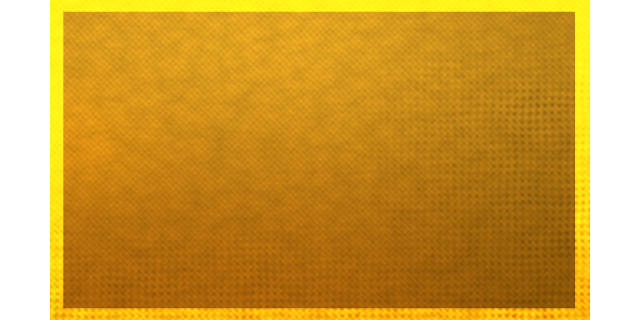
Reproduce this texture procedurally as a Shadertoy shader.

```glsl
// A golden woven cloth panel inside a bright yellow frame, on white.
// Smooth gradients and glows set the colour; crossed sine threads,
// a coarse square weave and layered cellular noise give the fabric grain.

#define CARD_HALF vec2(0.8438, 0.52)
#define PANEL_HALF vec2(0.7995, 0.4635)
#define PANEL_CENTER_X 0.9975
#define THREAD_PERIOD 0.0145
#define WEAVE_PERIOD 0.0235
#define THREAD_DEPTH 0.030
#define WEAVE_DEPTH 0.085
#define MOTTLE_DEPTH 0.13

const float TAU = 6.28318;

vec2 hash2(vec2 cell) {
    vec3 q = fract(cell.xyx * vec3(0.1031, 0.1030, 0.0973));
    q += dot(q, q.yzx + 33.33);
    return fract((q.xx + q.yz) * q.zy);
}

// Distance to the nearest scattered point
float cellular(vec2 p) {
    vec2 cell = floor(p), local = fract(p);
    float nearest = 2.0;
    for (int y = -1; y <= 1; y++)
        for (int x = -1; x <= 1; x++) {
            vec2 offset = vec2(x, y);
            vec2 delta = offset + hash2(cell + offset) - local;
            nearest = min(nearest, dot(delta, delta));
        }
    return sqrt(nearest);
}

// Layered cellular noise, centred near zero
float mottle(vec2 p) {
    float sum = 0.0, weight = 0.5;
    for (int i = 0; i < 4; i++) {
        sum += weight * (0.5 - cellular(p));
        p = mat2(1.6, 1.2, -1.2, 1.6) * p + 7.3;
        weight *= 0.75;
    }
    return sum;
}

float boxDistance(vec2 p, vec2 halfSize) {
    vec2 d = abs(p) - halfSize;
    return length(max(d, 0.0)) + min(max(d.x, d.y), 0.0);
}

float glow(vec2 p, vec2 center, vec2 radius) {
    vec2 d = (p - center) / radius;
    return exp(-dot(d, d));
}

// Brightness variation of the cloth
float fabric(vec2 p) {
    vec2 bend = 0.0022 * vec2(sin(p.y * 31.0 + 2.0 * sin(p.x * 9.0)),
                              sin(p.x * 27.0 + 2.0 * sin(p.y * 11.0)));
    vec2 q = p + bend;

    // Fine diagonal threads, the falling set stronger
    float falling = sin(TAU * (q.x + q.y) * 0.7071 / THREAD_PERIOD);
    float rising = sin(TAU * (q.x - q.y) * 0.7071 / THREAD_PERIOD);
    float threads = 0.75 * falling + 0.5 * rising;

    // Coarse square weave, clearest to the right and at the foot
    vec2 wave = cos(TAU * q / WEAVE_PERIOD);
    float weave = 0.5 * (wave.x + wave.y) - 0.3 * wave.x * wave.y;
    float wear = smoothstep(0.9, 1.75, p.x) * smoothstep(0.98, 0.65, p.y);
    wear = max(wear, 0.75 * smoothstep(0.42, 0.05, p.y));
    wear *= 0.45 + 0.9 * cellular(p * vec2(6.0, 9.0));

    // Soft stains and stretched creases
    float stains = mottle(p * vec2(13.0, 19.0));
    float creases = 0.5 - cellular(p * vec2(16.0, 65.0));
    return THREAD_DEPTH * threads + WEAVE_DEPTH * wear * weave
         + MOTTLE_DEPTH * stains + 0.035 * creases;
}

vec3 panelColor(vec2 p) {
    float across = smoothstep(0.9, 1.85, p.x);
    float up = smoothstep(-0.05, 0.95, p.y);
    vec3 foot = mix(vec3(0.64, 0.37, 0.035), vec3(0.52, 0.32, 0.025), across);
    vec3 head = mix(vec3(0.82, 0.58, 0.105), vec3(0.71, 0.50, 0.09), across);
    vec3 color = mix(foot, head, up);
    color += vec3(0.05, 0.05, 0.02) * glow(p, vec2(0.90, 0.90), vec2(0.60, 0.35));
    color += vec3(0.09, 0.045, -0.01) * glow(p, vec2(0.22, 0.55), vec2(0.24, 0.18));
    return color;
}

vec3 frameColor(vec2 p) {
    float height = p.y - 0.12 * smoothstep(0.3, 1.8, p.x);
    vec3 color = mix(vec3(0.98, 0.68, 0.03), vec3(1.0, 0.85, 0.06),
                     smoothstep(-0.08, 0.28, height));
    return mix(color, vec3(1.0, 0.95, 0.10), smoothstep(0.2, 0.7, height));
}

void mainImage(out vec4 fragColor, in vec2 fragCoord) {
    // Canvas height is one unit; x is centred on a two-unit width
    vec2 p = fragCoord / iResolution.y;
    p.x += 1.0 - 0.5 * iResolution.x / iResolution.y;
    float edge = 0.6 / iResolution.y;

    float grain = fabric(p);
    vec3 panel = panelColor(p) * (1.0 + 1.15 * grain);
    float frameGrain = mix(1.5, 0.45, smoothstep(0.0, 0.7, p.y));
    vec3 frame = frameColor(p) + grain * frameGrain * vec3(0.6, 1.0, 0.25);

    float cardMask = smoothstep(edge, -edge, boxDistance(p - vec2(1.0, 0.5), CARD_HALF));
    float panelMask = smoothstep(edge, -edge,
                                 boxDistance(p - vec2(PANEL_CENTER_X, 0.5), PANEL_HALF));
    vec3 color = mix(vec3(1.0), mix(frame, panel, panelMask), cardMask);
    fragColor = vec4(clamp(color, 0.0, 1.0), 1.0);
}
```
